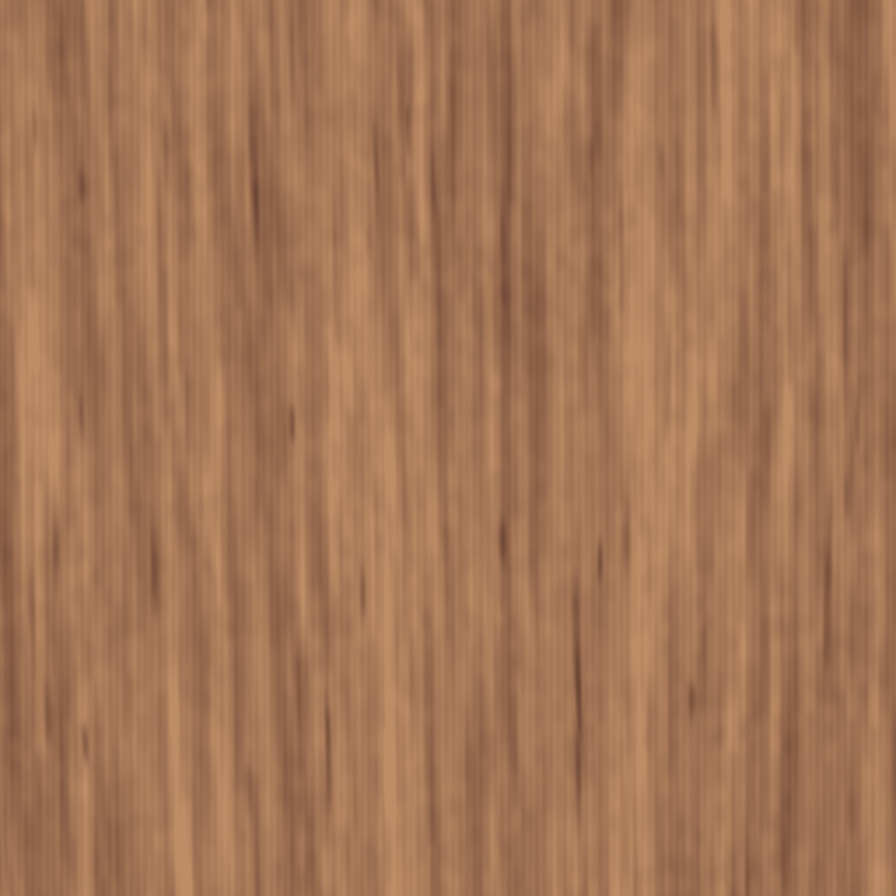
This texture is drawn by a three.js fragment shader. Its source:

```glsl
// Straight-grained brown wood: long vertical streaks that lean a little on the left.
// Layers of stretched column noise set the tone, cellular flecks add dark pores,
// and faint sine ribs give the fine fibre.
varying vec2 vUv;

const vec3 DARK_WOOD = vec3(0.55, 0.38, 0.28);
const vec3 LIGHT_WOOD = vec3(0.70, 0.51, 0.37);
const float BASE_TONE = 0.60;      // 0 is dark wood, 1 is light wood
const float GRAIN_LEAN = 0.035;    // sideways drift over the full height
const vec2 BROAD_SCALE = vec2(11.0, 0.8);
const vec2 BAND_SCALE = vec2(43.0, 1.3);
const vec2 STREAK_SCALE = vec2(89.0, 3.2);
const vec2 FIBRE_SCALE = vec2(118.0, 11.0);
const vec2 MOTTLE_SCALE = vec2(83.0, 46.0);
const float BROAD_GAIN = 0.30;
const float BAND_GAIN = 0.75;
const float STREAK_GAIN = 0.95;
const float FIBRE_GAIN = 0.62;
const float MOTTLE_GAIN = 0.30;
const float RIB_COUNT = 128.0;
const float RIB_GAIN = 0.08;
const vec2 PORE_GRID = vec2(44.0, 4.0);
const float PORE_SHARE = 0.27;     // share of cells that hold a pore
const float TAU = 6.2831853;

float hash(vec2 p) {
  vec3 q = fract(vec3(p.xyx) * 0.1031);
  q += dot(q, q.yzx + 33.33);
  return fract((q.x + q.y) * q.z);
}

// One column of smooth noise, shifted at random so that columns never line up
float columnNoise(float column, float y) {
  y += 20.0 + 7.0 * hash(vec2(column, 91.0));
  float row = floor(y);
  float f = smoothstep(0.0, 1.0, y - row);
  return mix(hash(vec2(column, row)), hash(vec2(column, row + 1.0)), f);
}

// Stretched noise, centred on zero
float grainNoise(vec2 p, float seed) {
  float column = floor(p.x);
  float f = smoothstep(0.0, 1.0, p.x - column);
  column += seed;
  return mix(columnNoise(column, p.y), columnNoise(column + 1.0, p.y), f) - 0.5;
}

// Bend the straight fibres: a lean on the left and a slow waver
vec2 bendGrain(vec2 p) {
  float lean = GRAIN_LEAN * (1.0 - smoothstep(0.2, 1.0, p.x));
  float waver = 0.0018 * sin(5.0 * p.y + 9.0 * p.x)
              + 0.0008 * sin(19.0 * p.y + 23.0 * p.x);
  return vec2(p.x + lean * p.y + waver, p.y);
}

// Darkness of the slim pores scattered one to a cell
float poreShade(vec2 p) {
  vec2 home = floor(p * PORE_GRID);
  float shade = 0.0;
  for (int j = -1; j <= 1; j++) {
    for (int i = -1; i <= 1; i++) {
      vec2 cell = home + vec2(float(i), float(j)) + 50.0;
      float present = step(hash(cell + 3.7), PORE_SHARE);
      vec2 jitter = vec2(hash(cell + 11.3), hash(cell + 27.1));
      vec2 d = p - (cell - 50.0 + jitter) / PORE_GRID;
      float size = hash(cell + 41.9);
      float halfLength = mix(0.03, 0.16, size * size);
      float halfWidth = mix(0.005, 0.009, hash(cell + 63.5));
      float across = 1.0 - smoothstep(0.0, 1.0, abs(d.x) / halfWidth);
      float along = 1.0 - smoothstep(0.1, 1.0, abs(d.y) / halfLength);
      float strength = mix(0.25, 1.0, hash(cell + 77.2));
      shade = max(shade, present * across * along * strength);
    }
  }
  return shade;
}

void main() {
  vec2 grain = bendGrain(vUv);

  // Layered streaks, from wide bands to short fibres
  float tone = BASE_TONE;
  tone += BROAD_GAIN * grainNoise(grain * BROAD_SCALE, 10.0);
  tone += BAND_GAIN * grainNoise(grain * BAND_SCALE, 100.0);
  tone += STREAK_GAIN * grainNoise(grain * STREAK_SCALE, 300.0);
  tone += FIBRE_GAIN * grainNoise(grain * FIBRE_SCALE, 450.0);
  tone += MOTTLE_GAIN * grainNoise(grain * MOTTLE_SCALE, 600.0);

  // Fine ribs and pores, the pores broken up along their length
  tone += RIB_GAIN * sin(TAU * RIB_COUNT * vUv.x);
  float breakup = 1.0 + 0.8 * grainNoise(grain * vec2(60.0, 24.0), 800.0);
  tone -= poreShade(grain) * breakup;

  vec3 wood = mix(DARK_WOOD, LIGHT_WOOD, clamp(tone, -0.85, 1.3));
  gl_FragColor = vec4(wood, 1.0);
}
```
